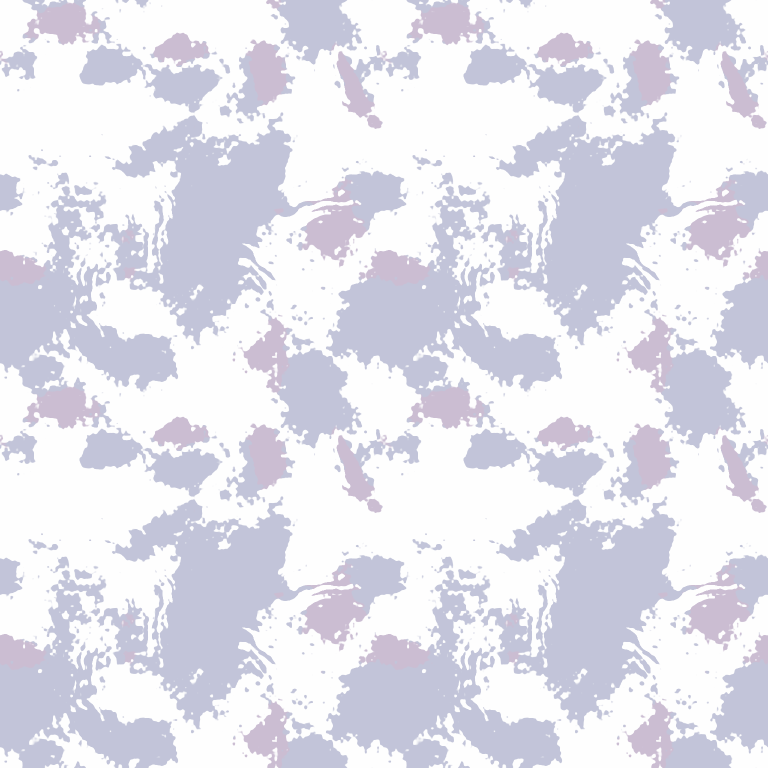
This pattern is drawn by a WebGL 2 fragment shader. Its source:

```glsl
#version 300 es
precision highp float;
// Distressed paint in two by two repeats: a blue ground with mauve stains
// under torn white paint. Soft ellipses set the composition, wrapping noise
// frays its edges into grit, and ring noise adds dry brush marks.

uniform vec2 u_resolution;
out vec4 fragColor;

const float REPEATS = 2.0;
const float TAU = 6.2831853;
const vec3 BLUE = vec3(0.76, 0.77, 0.85);
const vec3 MAUVE = vec3(0.795, 0.74, 0.825);
const vec3 WHITE = vec3(0.995);

// Integer hash of a lattice cell, from 0 to 1
float hash(ivec2 cell, int seed) {
  uint h = uint(cell.x) * 1597u ^ uint(cell.y) * 51749u ^ uint(seed) * 7919u;
  h = (h ^ (h >> 15)) * 739183u;
  h = (h ^ (h >> 13)) * 951275u;
  h ^= h >> 16;
  return float(h & 65535u) / 65535.0;
}

// Value noise that wraps after a whole number of cells
float noise(vec2 q, ivec2 period, int seed) {
  vec2 base = floor(q), f = q - base;
  f = f * f * (3.0 - 2.0 * f);
  ivec2 a = ivec2(base) % period;
  a += period * ivec2(lessThan(a, ivec2(0)));
  ivec2 b = (a + 1) % period;
  float low = mix(hash(a, seed), hash(ivec2(b.x, a.y), seed), f.x);
  float high = mix(hash(ivec2(a.x, b.y), seed), hash(b, seed), f.x);
  return mix(low, high, f.y);
}

// Octaves of noise, centred on zero
float fbm(vec2 p, int cells, int octaves, int seed) {
  float sum = 0.0, weight = 0.5;
  for (int i = 0; i < octaves; i++) {
    sum += weight * (noise(p * float(cells), ivec2(cells), seed + i) - 0.5);
    cells *= 2;
    weight *= 0.58;
  }
  return sum;
}

// Shortest offset between two points of the wrapping tile
vec2 wrapOffset(vec2 p, vec2 centre) {
  return fract(p - centre + 0.5) - 0.5;
}

// Soft, turned ellipse: one at the centre, fading outwards
float patchOf(vec2 p, vec2 centre, vec2 radii, float turn) {
  vec2 d = wrapOffset(p, centre);
  float c = cos(turn), s = sin(turn);
  d = vec2(c * d.x + s * d.y, c * d.y - s * d.x) / radii;
  return exp(-dot(d, d));
}

// Curved bristle marks along one sector of a ring
float brushArc(vec2 p, vec2 centre, float radius, float heading, int seed) {
  vec2 d = wrapOffset(p, centre);
  float len = length(d), angle = atan(d.y, d.x);
  float bristle = noise(vec2(len * 95.0, angle / TAU * 12.0), ivec2(128, 12), seed) - 0.5;
  float band = (len - radius) / 0.055;
  float sector = smoothstep(0.3, 0.9, cos(angle - heading));
  return bristle * sector * exp(-band * band);
}

// Bare openings that show the blue ground
float blueLakes(vec2 p) {
  float v = patchOf(p, vec2(0.57, 0.37), vec2(0.14, 0.15), 0.0);
  v = max(v, patchOf(p, vec2(0.81, 0.99), vec2(0.09, 0.12), 0.0));
  v = max(v, patchOf(p, vec2(0.02, 0.14), vec2(0.13, 0.12), 0.0));
  v = max(v, patchOf(p, vec2(0.47, 0.78), vec2(0.07, 0.055), 0.0));
  v = max(v, patchOf(p, vec2(0.68, 0.58), vec2(0.10, 0.05), 0.9));
  v = max(v, patchOf(p, vec2(0.39, 0.59), vec2(0.09, 0.035), 0.6));
  v = max(v, patchOf(p, vec2(0.33, 0.08), vec2(0.12, 0.055), -0.3));
  v = max(v, patchOf(p, vec2(0.26, 0.83), vec2(0.08, 0.05), 0.0));
  return max(v, patchOf(p, vec2(0.98, 0.47), vec2(0.06, 0.05), 0.0));
}

// Stains laid over the ground
float mauveStains(vec2 p) {
  float v = patchOf(p, vec2(0.69, 0.80), vec2(0.05, 0.085), -0.2);
  v = max(v, patchOf(p, vec2(0.47, 0.89), vec2(0.05, 0.033), 0.2));
  v = max(v, patchOf(p, vec2(0.86, 0.40), vec2(0.10, 0.12), 0.0));
  v = max(v, patchOf(p, vec2(0.02, 0.30), vec2(0.07, 0.06), 0.0));
  v = max(v, patchOf(p, vec2(0.14, 0.95), vec2(0.10, 0.075), 0.3));
  v = max(v, patchOf(p, vec2(0.69, 0.06), vec2(0.07, 0.09), 0.0));
  return max(v, patchOf(p, vec2(0.92, 0.79), vec2(0.13, 0.03), -1.0));
}

vec3 paint(vec2 p) {
  vec2 warp = vec2(fbm(p, 7, 3, 11), fbm(p, 7, 3, 23));
  vec2 q = p + 0.11 * warp;
  float tear = fbm(p, 6, 5, 37);
  float grit = fbm(p, 64, 2, 53);
  float lakes = blueLakes(q), stains = mauveStains(q);

  float marks = brushArc(q, vec2(0.97, 0.86), 0.14, 3.6, 61);
  marks += brushArc(q, vec2(0.64, 0.17), 0.15, 1.7, 67);
  marks += brushArc(q, vec2(0.14, 0.36), 0.28, 0.9, 71);
  marks += brushArc(q, vec2(0.40, 0.24), 0.17, 3.7, 73);
  marks += brushArc(q, vec2(0.84, 0.30), 0.18, 1.6, 79);

  // Stain, then white paint over everything
  float stain = stains - 0.3 - 0.35 * lakes + 1.1 * fbm(p, 9, 4, 83) + 0.5 * grit;
  float cover = 0.36 - max(1.15 * lakes, 0.9 * stains) + 1.5 * tear + 0.85 * grit + 1.1 * marks;
  vec3 ground = mix(BLUE, MAUVE, smoothstep(-0.03, 0.03, stain));
  return mix(ground, WHITE, smoothstep(-0.03, 0.03, cover));
}

void main() {
  // Four samples smooth the fine grit
  vec3 colour = vec3(0.0);
  for (int i = 0; i < 4; i++) {
    vec2 shift = vec2(i % 2, i / 2) * 0.5 - 0.25;
    colour += paint(fract((gl_FragCoord.xy + shift) / u_resolution * REPEATS));
  }
  fragColor = vec4(colour / 4.0, 1.0);
}
```
